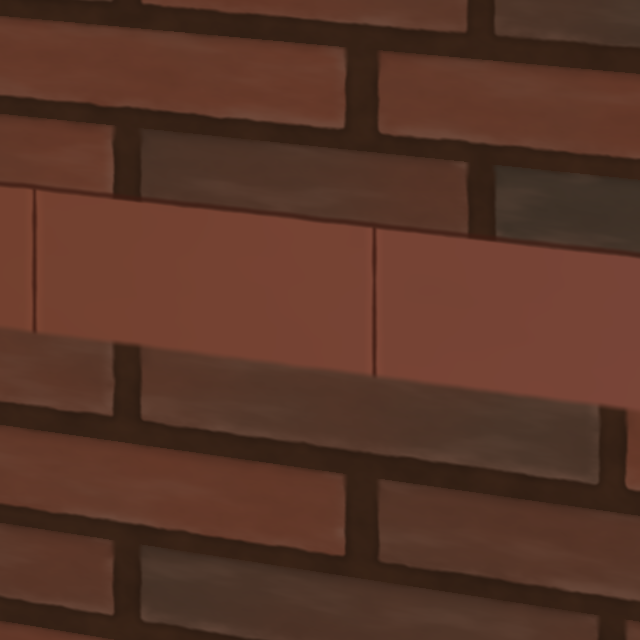
Write a Shadertoy shader that draws this texture.

```glsl
// Dim brick wall in slanting perspective: long worn bricks in deep dark mortar,
// crossed by one tall smooth course with hairline joints. Courses come from a
// converging height coordinate, bricks from box distances, wear from layered sines.

#define COURSE_PITCH 0.153
#define UPPER_START  0.0245
#define LOWER_START  0.5105
#define BAND_TOP     0.2895
#define BAND_BOTTOM  0.5115
#define BAND_PITCH   0.531
#define SLOPE        0.089
#define CONVERGENCE  0.0806
#define BRICK_SOFT   0.0036
#define LINE_SOFT    0.0036
#define RAGGEDNESS   0.0019

const vec3 MORTAR   = vec3(0.210, 0.130, 0.084);
const vec3 RED_CLAY = vec3(0.396, 0.222, 0.160);
const vec3 ASH_CLAY = vec3(0.250, 0.193, 0.152);
const vec3 PALE     = vec3(0.440, 0.315, 0.260);
const vec3 SMOOTH   = vec3(0.460, 0.260, 0.198);
const vec3 HAIRLINE = vec3(0.235, 0.105, 0.070);

// How ashen the left, middle and right brick of each course is.
const float FIRING[24] = float[24](
    0.5, 0.1, 0.85,   0.0, 0.05, 0.05,  0.15, 0.6, 0.95,  0.0, 0.0, 0.0,
    0.2, 0.55, 0.0,   0.05, 0.45, 0.0,  0.5, 0.65, 0.1,   0.1, 0.4, 0.2);

// Layered, folded sines, about -1 to 1.
float wear(vec2 p) {
    float sum = 0.0, weight = 0.45;
    for (int i = 0; i < 5; i++) {
        p = mat2(0.8, 0.6, -0.6, 0.8) * p * 1.7 + 1.3;
        sum += weight * sin(p.x + 1.7 * sin(p.y));
        weight *= 0.6;
    }
    return sum;
}

float boxDistance(vec2 p, vec2 halfSize, float radius) {
    vec2 q = abs(p) - halfSize + radius;
    return length(max(q, 0.0)) + min(max(q.x, q.y), 0.0) - radius;
}

// wall.x runs across, wall.y runs down along the converging courses.
vec3 brickwork(vec2 wall, float soft) {
    bool lower = wall.y > BAND_BOTTOM - 0.015;
    float start = lower ? LOWER_START - 3.0 * COURSE_PITCH : UPPER_START;
    float course = floor((wall.y - start) / COURSE_PITCH);
    if (lower) course = max(course, 3.0);
    bool odd = mod(course, 2.0) > 0.5;

    // Brick cell: alternate courses are shifted and differ in height.
    float pitch = lower || !odd ? 0.758 : 0.553;
    float along = (wall.x - (odd ? 0.199 : 0.566)) / pitch;
    float column = floor(along);
    float across = along - column - 0.5;
    float height = odd ? 0.116 : 0.1235;
    float joint = odd ? 0.043 : 0.052;
    vec2 local = vec2(across * pitch,
                      wall.y - start - course * COURSE_PITCH - 0.5 * height);
    // The first course below the band meets it without a mortar bed.
    if (lower && course < 3.5) local.y = max(local.y, -0.3 * height);

    float grain = wear(wall * vec2(30.0, 60.0));
    float d = boxDistance(local, 0.5 * vec2(pitch - joint, height), 0.006);
    d += RAGGEDNESS * (wear(wall * 32.0) + 0.4 * grain);

    // Streaks run along the brick; broad stains shift its firing.
    vec2 seed = vec2(course * 3.7, column * 5.3);
    float streak = wear(wall * vec2(6.0, 26.0) + seed);
    float stain = wear(wall * vec2(3.0, 5.0) + seed.yx);
    int cell = clamp(int(course) + 1, 0, 7) * 3 + clamp(int(column) + 1, 0, 2);
    float ash = FIRING[cell] - 0.4 * across * sin(course * 1.5708)
              + 0.17 * stain + 0.05 * streak;
    vec3 clay = mix(RED_CLAY, ASH_CLAY, clamp(ash, 0.0, 1.05));
    clay *= 1.0 + 0.036 * streak + 0.045 * stain + 0.018 * grain;

    // Upper edges fade in shade; lower edges and right ends are chalky and crisp.
    float top = smoothstep(-0.1, -0.5, local.y / height);
    float end = smoothstep(0.40, 0.46, across);
    float chalk = max(smoothstep(0.1, 0.5, local.y / height), end);
    float patches = clamp(0.55 + 0.6 * streak + 0.3 * grain, 0.0, 1.0);
    clay *= 1.0 - 0.12 * top * smoothstep(-0.022, 0.0, d);
    clay = mix(clay, PALE, 0.45 * chalk * patches * smoothstep(-0.024, -0.002, d));
    clay = mix(clay, PALE, 0.18 * smoothstep(0.1, 1.0, streak));

    vec3 mortar = MORTAR * (1.0 + 0.07 * wear(wall * 18.0) + 0.03 * grain);
    mortar *= 1.0 - 0.12 * (1.0 - top) * smoothstep(0.015, 0.0, d);
    soft *= 1.0 + 0.9 * top;
    return mix(mortar, clay, smoothstep(soft, -soft, d));
}

// Tall smooth course: even colour with fine vertical joints.
vec3 smoothCourse(vec2 wall, float soft) {
    vec3 color = SMOOTH * (1.0 + 0.010 * wear(wall * vec2(4.0, 7.0)));
    color *= mix(vec3(0.98, 0.97, 0.93), vec3(1.02, 1.03, 1.09), wall.x);
    float along = (wall.x - 0.054) / BAND_PITCH;
    float gap = abs(along - floor(along + 0.5)) * BAND_PITCH;
    gap += 0.0009 * wear(wall * 30.0);
    color *= 1.0 + 0.05 * smoothstep(0.018, 0.005, gap);
    return mix(color, HAIRLINE, 0.85 * smoothstep(0.0027 + soft, 0.0027 - soft, gap));
}

void mainImage(out vec4 fragColor, in vec2 fragCoord) {
    vec2 uv = fragCoord / iResolution.xy;
    vec2 soft = max(vec2(BRICK_SOFT, LINE_SOFT), 1.0 / iResolution.y);

    // Undo the slant: course lines fan out towards the lower right.
    vec2 wall = vec2(uv.x, (1.0 - uv.y - SLOPE * uv.x) / (1.0 + CONVERGENCE * uv.x));
    float edge = wall.y + 0.0009 * wear(wall * 26.0);
    float band = smoothstep(-soft.y, soft.y, edge - BAND_TOP)
               * smoothstep(1.8 * soft.x, -1.8 * soft.x, edge - BAND_BOTTOM);
    vec3 color = mix(brickwork(wall, soft.x), smoothCourse(wall, soft.y), band);

    // Dark seam along the top of the smooth course.
    float seam = smoothstep(0.0075, 0.0, abs(edge - BAND_TOP + 0.0030));
    color = mix(color, HAIRLINE, 0.75 * seam);
    fragColor = vec4(color, 1.0);
}
```
